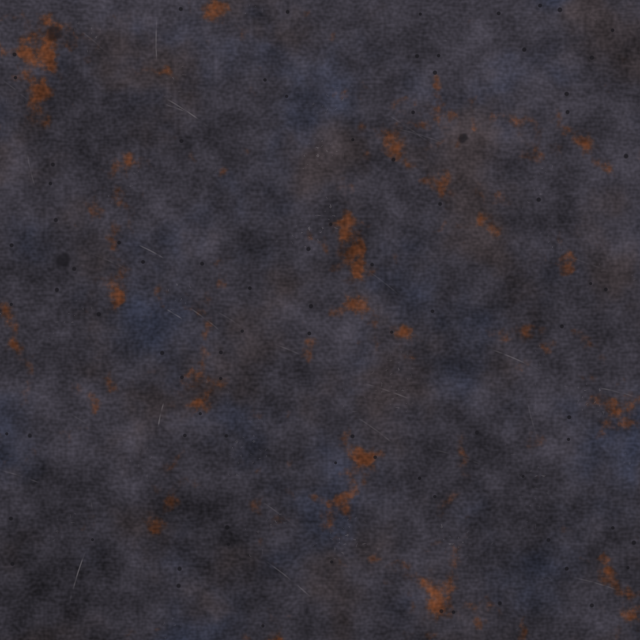
A WebGL 1 fragment shader for this texture:

```glsl
precision highp float;
// Dark blue-grey weathered metal with rust stains, fine scratches and pits.

uniform vec2 u_resolution;

const vec3 STEEL = vec3(0.213, 0.203, 0.232);
const vec3 BLUE_STEEL = vec3(0.192, 0.204, 0.262);
const vec3 WARM_STEEL = vec3(0.222, 0.194, 0.200);
const vec3 RUST_DARK = vec3(0.245, 0.165, 0.135);
const vec3 RUST_BRIGHT = vec3(0.385, 0.215, 0.125);
const vec3 SCRATCH = vec3(0.52, 0.50, 0.51);
const vec3 PIT = vec3(0.095, 0.090, 0.105);
const int SCRATCH_COUNT = 30;

vec2 hash2(vec2 cell) {
  vec3 q = fract(cell.xyx * vec3(0.1031, 0.1030, 0.0973));
  q += dot(q, q.yzx + 33.33);
  return fract((q.xx + q.yz) * q.zy);
}

vec2 gradient(vec2 cell) {
  float angle = 6.28319 * hash2(cell).x;
  return vec2(cos(angle), sin(angle));
}

// Gradient noise, roughly -0.7 to 0.7
float noise(vec2 p) {
  vec2 i = floor(p);
  vec2 f = p - i;
  vec2 u = f * f * f * (f * (f * 6.0 - 15.0) + 10.0);
  vec2 e = vec2(0.0, 1.0);
  float low = mix(dot(gradient(i), f), dot(gradient(i + e.yx), f - e.yx), u.x);
  float high = mix(dot(gradient(i + e.xy), f - e.xy),
                   dot(gradient(i + e.yy), f - e.yy), u.x);
  return mix(low, high, u.y);
}

float fbm(vec2 p) {
  float sum = 0.0;
  float amplitude = 0.5;
  for (int octave = 0; octave < 5; octave++) {
    sum += amplitude * noise(p);
    p = mat2(1.6, 1.2, -1.2, 1.6) * p + 17.3;
    amplitude *= 0.5;
  }
  return sum;
}

// Thin line through a centre, fading towards both ends
float scratch(vec2 p, vec2 centre, float angle, float halfLength, float width) {
  vec2 axis = vec2(cos(angle), sin(angle));
  vec2 d = p - centre;
  float along = dot(d, axis) / halfLength;
  float across = dot(d, vec2(-axis.y, axis.x)) + 0.04 * halfLength * along * along;
  float line = 1.0 - smoothstep(0.0, width, abs(across));
  return line * (1.0 - smoothstep(0.6, 1.0, abs(along)));
}

float scratches(vec2 p, float pixel) {
  float cover = 0.0;
  for (int i = 0; i < SCRATCH_COUNT; i++) {
    float id = float(i);
    vec2 centre = hash2(vec2(id, 3.0));
    vec2 form = hash2(vec2(id, 11.0));
    vec2 look = hash2(vec2(id, 23.0));
    float angle = look.x < 0.6 ? -0.2 - 0.5 * form.x : 1.1 + 0.8 * form.x;
    float halfLength = mix(0.015, 0.05, form.y);
    float strength = mix(0.12, 0.5, look.y * look.y);
    cover = max(cover, strength * scratch(p, centre, angle, halfLength, 0.0007 + pixel));
  }
  return cover * smoothstep(-0.4, 0.3, noise(p * 60.0));
}

// Round dents scattered in a grid, present in a share of the cells
float pits(vec2 p, float cells, float chance, float radius, float pixel) {
  vec2 cell = floor(p * cells);
  vec2 place = mix(vec2(0.25), vec2(0.75), hash2(cell + 71.0));
  vec2 form = hash2(cell + 137.0);
  float size = radius * mix(0.5, 1.0, form.y);
  float d = length(p - (cell + place) / cells) + 0.25 * size * noise(p * 90.0);
  return step(form.x, chance) * (1.0 - smoothstep(0.5 * size, size + pixel, d));
}

void main() {
  vec2 p = gl_FragCoord.xy / u_resolution.y;
  float pixel = 1.0 / u_resolution.y;

  // Cloudy tone, mottling and grain
  float clouds = fbm(p * 4.5 + 5.0);
  float mottle = fbm(p * 22.0 + 40.0);
  float grain = noise(p * 170.0) + 0.6 * noise(p * vec2(70.0, 230.0) + 9.0);
  float light = 1.0 + 0.14 * (p.y - 0.5) + 0.6 * clouds + 0.55 * mottle + 0.24 * grain;

  // Cool and warm tints
  vec3 color = mix(STEEL, BLUE_STEEL, smoothstep(0.0, 0.35, fbm(p * 5.0 + 90.0)));
  color = mix(color, WARM_STEEL, 0.8 * smoothstep(0.0, 0.3, fbm(p * 6.0 + 150.0)));

  // Rust stains with ragged edges
  float ragged = fbm(p * 30.0 + 60.0);
  float stain = fbm(p * vec2(8.0, 7.0) + 210.0) + 0.5 * ragged;
  float rust = smoothstep(0.13, 0.42, stain);
  vec3 rustColor = mix(RUST_DARK, RUST_BRIGHT, smoothstep(-0.2, 0.3, ragged + 0.5 * rust - 0.2));
  color = mix(color, rustColor, 0.85 * rust) * light;

  // Pale scuffs, scratches and dark pits
  float scuffs = smoothstep(0.3, 0.6, noise(p * 150.0 + 31.0))
               * smoothstep(0.08, 0.35, fbm(p * 9.0 + 300.0));
  color = mix(color, SCRATCH, 0.3 * scuffs);
  color = mix(color, SCRATCH, scratches(p, pixel));
  color = mix(color, PIT, 0.75 * pits(p, 30.0, 0.1, 0.0035, pixel));
  color = mix(color, PIT, 0.6 * pits(p, 6.0, 0.06, 0.016, pixel));

  gl_FragColor = vec4(color, 1.0);
}
```
